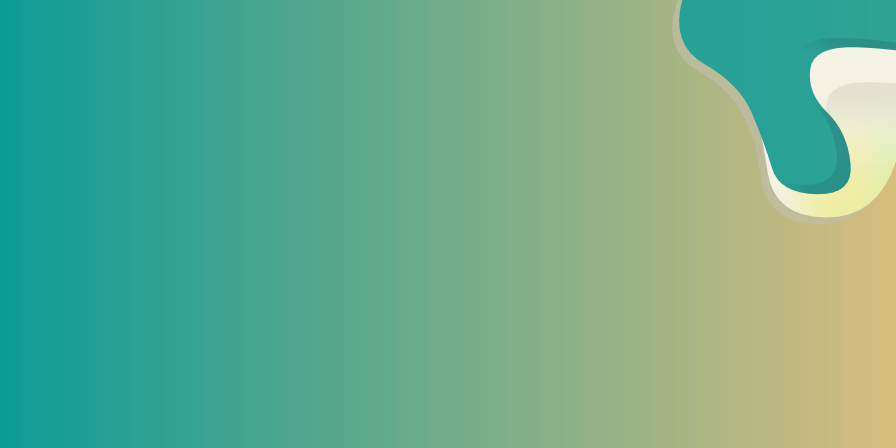
This background is drawn by a WebGL 2 fragment shader. Its source:

```glsl
#version 300 es
precision highp float;
// Teal to sand gradient with a folded teal and cream paint blob in the upper right corner.

uniform vec2 u_resolution;
out vec4 fragColor;

const vec3 TEAL_EDGE = vec3(0.045, 0.61, 0.59);
const vec3 SAND_EDGE = vec3(0.845, 0.74, 0.495);
const vec3 BLOB_TEAL = vec3(0.15, 0.63, 0.59);
const vec3 DEEP_TEAL = vec3(0.16, 0.57, 0.53);
const vec3 CREAM = vec3(0.96, 0.95, 0.90);
const vec3 LEMON = vec3(0.935, 0.93, 0.64);
const vec3 FOLD = vec3(0.89, 0.885, 0.82);
const vec3 SHADOW = vec3(0.755, 0.74, 0.65);

const int TEAL_COUNT = 12;
const int CREAM_COUNT = 7;
const int ARC_STEPS = 8;

// Spline controls in percent of canvas height: teal sheet, then cream sheet
const vec2 CONTROLS[19] = vec2[19](
    vec2(155.2, 110.4), vec2(149.5, 90.1), vec2(165.1, 81.2), vec2(170.6, 68.2),
    vec2(174.0, 56.8), vec2(190.6, 56.5), vec2(189.1, 70.6), vec2(180.2, 79.2),
    vec2(181.5, 89.8), vec2(201.0, 89.1), vec2(224.0, 84.4), vec2(216.1, 126.0),
    vec2(169.8, 71.4), vec2(172.9, 51.6), vec2(195.8, 51.3), vec2(204.2, 76.6),
    vec2(216.1, 113.0), vec2(177.1, 105.2), vec2(166.7, 84.4));

vec2 quadratic(vec2 a, vec2 b, vec2 c, float t) {
    return mix(mix(a, b, t), mix(b, c, t), t);
}

// Signed distance to a closed quadratic spline, negative inside
float splineDistance(vec2 p, int first, int count) {
    float nearest = 1e6;
    float side = 1.0;
    for (int i = 0; i < count; i++) {
        vec2 control = CONTROLS[first + i];
        vec2 start = 0.5 * (CONTROLS[first + (i + count - 1) % count] + control);
        vec2 end = 0.5 * (control + CONTROLS[first + (i + 1) % count]);
        vec2 a = start;
        for (int k = 1; k <= ARC_STEPS; k++) {
            vec2 b = quadratic(start, control, end, float(k) / float(ARC_STEPS));
            vec2 edge = b - a;
            vec2 w = p - a;
            vec2 gap = w - edge * clamp(dot(w, edge) / dot(edge, edge), 0.0, 1.0);
            nearest = min(nearest, dot(gap, gap));
            bvec3 crossing = bvec3(p.y >= a.y, p.y < b.y, edge.x * w.y > edge.y * w.x);
            if (all(crossing) || !any(crossing)) side = -side;
            a = b;
        }
    }
    return side * sqrt(nearest);
}

float tealSheet(vec2 p) { return splineDistance(p, 0, TEAL_COUNT); }
float creamSheet(vec2 p) { return splineDistance(p, TEAL_COUNT, CREAM_COUNT); }

float coverage(float signedDist, float softness) {
    return clamp(0.5 - signedDist / softness, 0.0, 1.0);
}

// Horizontal gradient with faint soft-edged bands
vec3 background(float x) {
    float bands = x * 24.0;
    float stepped = (floor(bands) + smoothstep(0.3, 0.7, fract(bands))) / 24.0;
    return mix(TEAL_EDGE, SAND_EDGE, mix(x, stepped, 0.35));
}

// Cream sheet: lemon glow below, grey fold near the top
vec3 creamColor(vec2 p, float px) {
    float glow = (1.0 - smoothstep(53.0, 84.0, p.y)) * smoothstep(170.0, 187.0, p.x);
    vec3 color = mix(CREAM, LEMON, glow);
    color.r -= 0.05 * smoothstep(190.0, 200.0, p.x) * (1.0 - smoothstep(66.0, 82.0, p.y));
    float fold = 1.0 - coverage(tealSheet(p - vec2(3.6, -7.8)), px);
    return mix(color, FOLD, fold * smoothstep(68.0, 80.0, p.y));
}

// Teal sheet: darker rim beside the cream, fading at the bend
vec3 tealColor(vec2 p, float px) {
    float rim = 1.0 - coverage(tealSheet(p - vec2(-3.1, 2.1)), px);
    rim *= smoothstep(4.0, 11.0, length(p - vec2(180.2, 82.8)));
    rim *= smoothstep(172.0, 182.0, p.x);
    vec3 base = BLOB_TEAL + vec3(0.03, 0.01, 0.0) * smoothstep(155.0, 200.0, p.x);
    return mix(base, DEEP_TEAL, rim);
}

void main() {
    vec2 p = 100.0 * gl_FragCoord.xy / u_resolution.y;
    float px = 100.0 / u_resolution.y;
    vec3 color = background(gl_FragCoord.x / u_resolution.x);

    // Layers of the corner blob, from back to front
    if (p.x > 145.0 && p.y > 45.0) {
        vec2 shadowPoint = p - vec2(-1.5, -1.5);
        float shadowDist = min(tealSheet(shadowPoint), creamSheet(shadowPoint));
        color = mix(color, SHADOW, 0.75 * coverage(shadowDist, px));
        color = mix(color, creamColor(p, px), coverage(creamSheet(p), px));
        color = mix(color, tealColor(p, px), coverage(tealSheet(p), px));
    }
    fragColor = vec4(color, 1.0);
}
```
